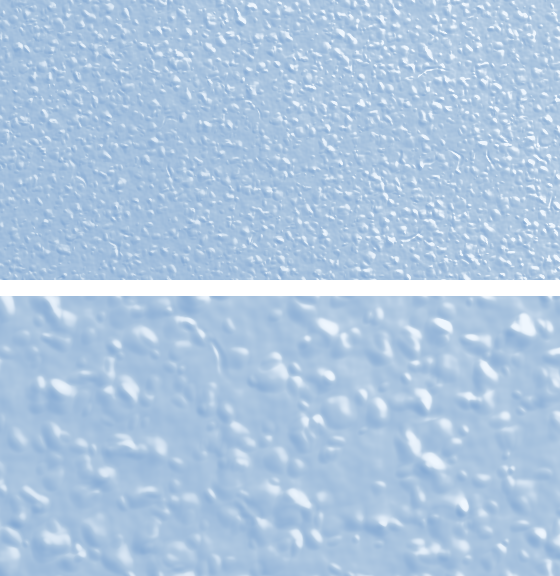
Top: the whole. Bottom: its middle third, enlarged.
This texture is drawn by a WebGL 2 fragment shader. Its source:

```glsl
#version 300 es
precision highp float;
// Glossy pale blue paint over a lumpy plaster wall, lit from the upper right.

uniform vec2 u_resolution;
out vec4 fragColor;

const vec3 SHADE_BLUE = vec3(0.50, 0.65, 0.82);
const vec3 PAINT_BLUE = vec3(0.68, 0.78, 0.88);
const vec3 GLOSS_WHITE = vec3(0.90, 0.94, 0.98);
const vec2 TO_LIGHT = vec2(0.64, 0.77);
const float GRAIN = 29.0;        // lump cells per canvas height
const float SLOPE_STEP = 0.13;   // sampling distance in lump cells
const float WARP = 0.32;         // irregularity of the lump outlines
const float LUMP_HEIGHT = 0.55;
const float PIMPLE_HEIGHT = 0.42;
const float SWELL = 0.24;
const float ROUGHNESS = 0.055;
const float CREVICE_DEPTH = 0.28;
const float CONTRAST = 0.68;
const float GLOSS = 0.62;

vec2 hash2(vec2 p) {
    vec3 q = fract(vec3(p.xyx) * vec3(0.1031, 0.1030, 0.0973));
    q += dot(q, q.yzx + 33.33);
    return fract((q.xx + q.yz) * q.zy);
}

float cornerSlope(vec2 cell, vec2 offset) {
    float angle = 6.2832 * hash2(cell).x;
    return dot(vec2(cos(angle), sin(angle)), offset);
}

// Gradient noise, roughly -0.7 to 0.7
float noise(vec2 p) {
    vec2 i = floor(p), f = fract(p);
    vec2 w = f * f * f * (f * (f * 6.0 - 15.0) + 10.0);
    vec2 x = vec2(1.0, 0.0);
    float low = mix(cornerSlope(i, f), cornerSlope(i + x, f - x), w.x);
    float high = mix(cornerSlope(i + x.yx, f - x.yx), cornerSlope(i + 1.0, f - 1.0), w.x);
    return mix(low, high, w.y);
}

// Scattered round domes, one possible dome per cell
float domes(vec2 p, float density) {
    vec2 cell = floor(p);
    float total = 0.0;
    for (int y = -1; y <= 1; y++) {
        for (int x = -1; x <= 1; x++) {
            vec2 c = cell + vec2(x, y);
            vec2 kind = hash2(c + 71.0);
            vec2 d = p - c - hash2(c + 13.0);
            float radius = mix(0.32, 0.68, kind.x);
            float profile = max(0.0, 1.0 - dot(d, d) / (radius * radius));
            total += step(kind.y, density) * radius * profile * profile;
        }
    }
    return total;
}

// Short curved creases along noise contours
float crevices(vec2 p) {
    float line = 1.0 - smoothstep(0.0, 0.085, abs(noise(p * 0.31 + 57.0)));
    return line * smoothstep(0.30, 0.48, noise(p * 0.23 + 140.0));
}

float height(vec2 p) {
    vec2 bend = vec2(noise(p * 0.9 + 19.0), noise(p * 0.9 + 83.0));
    vec2 q = p + WARP * bend;
    float h = LUMP_HEIGHT * domes(q, 0.62);
    h += PIMPLE_HEIGHT * domes(q * 1.7 + 37.0, 0.38) / 1.7;
    h += SWELL * noise(q * 0.85 + 5.0);
    h += ROUGHNESS * noise(p * 2.5 + 211.0);
    return h - CREVICE_DEPTH * crevices(q);
}

void main() {
    vec2 uv = gl_FragCoord.xy / u_resolution;
    vec2 wall = gl_FragCoord.xy / u_resolution.y;
    vec2 p = wall * GRAIN + 20.0;

    // Broad light falloff and uneven thickness of the coat
    float glow = smoothstep(0.1, 1.25, uv.x * 0.9 + uv.y * 0.35);
    float coat = noise(wall * 3.2 + 9.0);
    float relief = mix(0.82, 1.14, glow) * (1.0 + 0.45 * coat);

    // Slope toward the light
    float h = height(p);
    float lit = relief * (h - height(p + TO_LIGHT * SLOPE_STEP)) / SLOPE_STEP;

    // Sheen breaks up over the raised faces
    float speckle = noise(p * 2.1 + 301.0);
    float sheen = smoothstep(0.22, 0.95, lit + 0.25 * h + 0.28 * speckle);

    float tone = mix(-0.24, 0.06, glow) + 0.10 * coat;
    tone += CONTRAST * lit / (1.0 + 0.35 * abs(lit));
    tone += GLOSS * mix(0.75, 1.15, glow) * sheen;
    tone += 0.06 * speckle;

    vec3 colour = mix(PAINT_BLUE, SHADE_BLUE, clamp(-tone, 0.0, 1.35));
    colour = mix(colour, GLOSS_WHITE, clamp(tone, 0.0, 1.15));
    fragColor = vec4(colour, 1.0);
}
```
